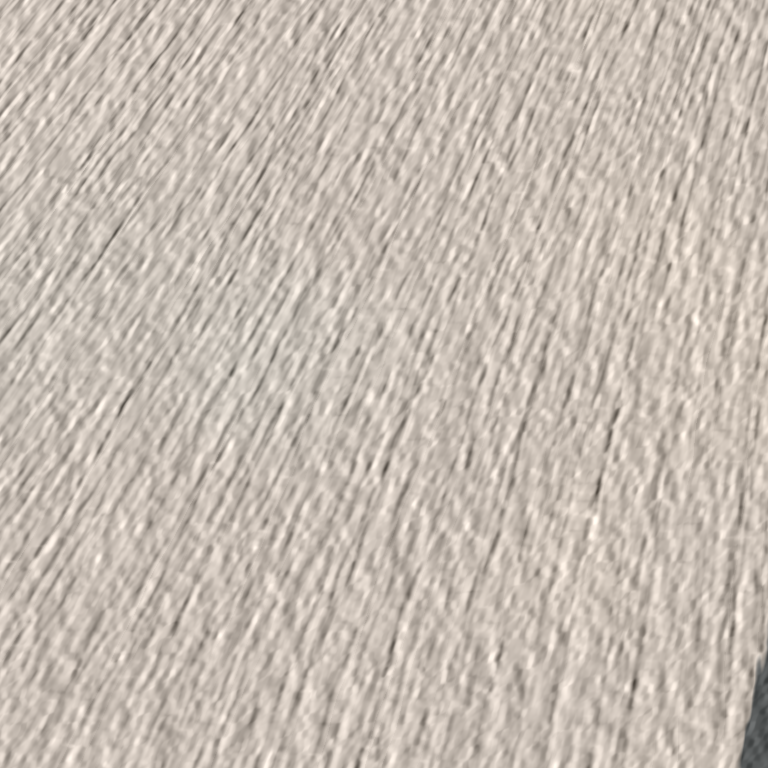
Give the GLSL for this texture, as a WebGL 1 fragment shader.

```glsl
precision highp float;
uniform vec2 u_resolution;

#define STREAK_FREQ vec2(96.0, 36.0)
#define SPECK_FREQ vec2(135.0, 100.0)
#define BAND_FREQ vec2(72.0, 6.0)
#define STREAK_GAIN 0.17
#define SPECK_GAIN 0.15
#define BAND_GAIN 0.10
#define GROOVE_LANES 19.0
#define GROOVE_DEPTH 0.13
#define STONE_COLOR vec3(0.800, 0.759, 0.721)
#define SHADE_RAMP vec3(1.0, 0.97, 0.95)
#define EDGE_COLOR vec3(0.33, 0.34, 0.34)

float hash(vec2 p) {
  vec3 q = fract(p.xyx * vec3(0.1031, 0.1030, 0.0973));
  q += dot(q, q.yzx + 33.33);
  return fract((q.x + q.y) * q.z);
}

// Soft cellular noise: random cell tones blended by distance
float cellular(vec2 p) {
  vec2 cell = floor(p);
  vec2 local = fract(p);
  float total = 0.0;
  float weightSum = 0.0;
  for (int j = -1; j <= 1; j++) {
    for (int i = -1; i <= 1; i++) {
      vec2 offset = vec2(float(i), float(j));
      vec2 id = cell + offset;
      vec2 seed = vec2(hash(id + 17.3), hash(id + 71.9));
      vec2 delta = offset + 0.15 + 0.7 * seed - local;
      float weight = exp(-4.5 * dot(delta, delta));
      total += weight * hash(id + 5.1);
      weightSum += weight;
    }
  }
  return total / weightSum;
}

// Side-lit roughness: tone falls where the surface turns from the light
float relief(vec2 p) {
  return cellular(p) - cellular(p + vec2(0.9, 0.25));
}

// Coordinates across and along the curved, fanning brush strokes
vec2 brushSpace(vec2 uv) {
  float across = (uv.x - 0.009 - 0.545 * uv.y) * exp(0.55 * uv.y);
  float along = uv.y + 0.3 * uv.y * uv.y;
  return vec2(across, along);
}

// Thin long furrows with a pale lip, one wandering line per lane
float grooves(vec2 brush, float lanes) {
  float wander = 0.0030 * sin(brush.y * 17.0 + brush.x * 9.0);
  wander += 0.0014 * sin(brush.y * 59.0 + brush.x * 31.0);
  float x = (brush.x + wander) * lanes;
  float lane = floor(x);
  float center = 0.25 + 0.5 * hash(vec2(lane, lanes));
  float offset = (x - lane - center) / lanes;
  float line = exp(-offset * offset * 75000.0);
  float lipOffset = offset - 0.0075;
  float lip = exp(-lipOffset * lipOffset * 75000.0);
  float presence = cellular(vec2(lane * 7.37, brush.y * 3.0 + lane * 3.1));
  return (line - 0.35 * lip) * smoothstep(0.2, 0.75, presence);
}

void main() {
  vec2 uv = gl_FragCoord.xy / u_resolution;
  vec2 brush = brushSpace(uv);

  // Grain: elongated ridges, fine specks and long faint bands
  float streak = relief(brush * STREAK_FREQ);
  float speck = relief(vec2(uv.x - 0.35 * uv.y, uv.y) * SPECK_FREQ + 40.0);
  float band = relief(brush * BAND_FREQ + 90.0);
  float tone = STREAK_GAIN * streak + SPECK_GAIN * speck + BAND_GAIN * band;

  // Furrows at three spacings, roughened by the grain
  float furrow = 0.0;
  for (int i = 0; i < 3; i++) {
    float level = float(i);
    float lanes = GROOVE_LANES * (1.0 + 0.7 * level);
    furrow += (1.0 - 0.25 * level) * grooves(brush + vec2(0.37, 0.7) * level, lanes);
  }
  tone -= GROOVE_DEPTH * furrow * (0.9 - 0.6 * speck - 0.6 * streak);

  // Broad weathering: cool patches on the left, warm ones on the right
  float patchTone = cellular(uv * 5.0 + 12.0);
  vec2 coolOffset = (uv - vec2(0.2, 0.57)) / vec2(0.3, 0.2);
  float cool = exp(-dot(coolOffset, coolOffset)) * patchTone;
  float warm = smoothstep(0.35, 1.0, uv.x) * patchTone;
  vec3 color = STONE_COLOR + SHADE_RAMP * (tone + 0.03 * (patchTone - 0.5));
  color += cool * vec3(-0.025, 0.0, 0.004) + warm * vec3(0.002, -0.002, -0.012);

  // Dark strip beyond the slab edge
  float border = uv.x - 0.957 - 0.25 * uv.y + 0.008 * streak;
  vec3 strip = EDGE_COLOR + 0.15 * speck;
  color = mix(color, strip, smoothstep(-0.004, 0.005, border));

  gl_FragColor = vec4(clamp(color, 0.0, 1.0), 1.0);
}
```
